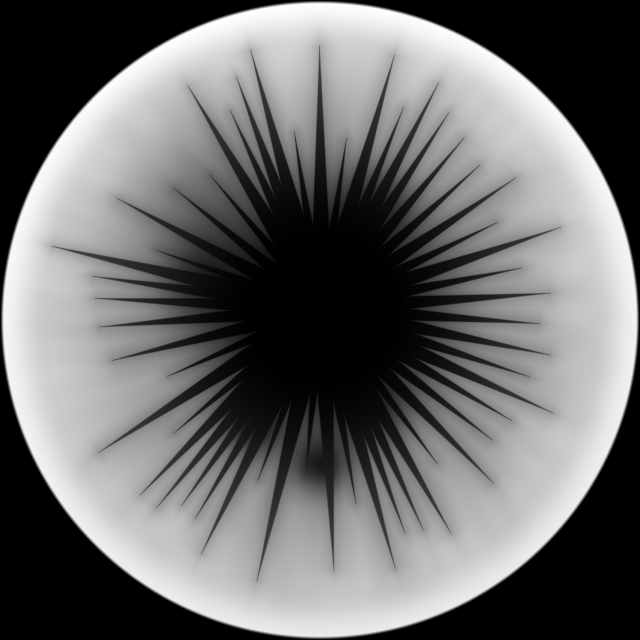
Reproduce this background procedurally as a WebGL 2 fragment shader.

```glsl
#version 300 es
precision highp float;
// A pale glowing disc on black, with a burst of dark tapered spikes at its core.
// Spike angles and lengths come from layered sines of the spike index; soft
// blobs and radial streaks shade the disc, which brightens towards its rim.
uniform vec2 u_resolution;
out vec4 outColor;

const float TAU = 6.2831853;
const float SPIKES = 52.0;
const vec2 CORE = vec2(0.005, 0.036);

// Four neighbouring harmonics, the lowest being "first"
float waves(float t, float first, vec4 amp, vec4 phase) {
    return dot(amp, cos(t * (first + vec4(0.0, 1.0, 2.0, 3.0)) - phase));
}

// Angular drift of a spike away from even spacing, in degrees
float drift(float i) {
    float t = TAU * i / SPIKES;
    return 3.73 + waves(t, 1.0, vec4(5.16, 2.63, 1.19, 0.47), vec4(3.17, 0.82, 2.87, 1.25))
                + waves(t, 5.0, vec4(1.0, 2.11, 0.99, 1.14), vec4(-1.0, 2.89, -0.77, 0.83));
}

// Strength of the long-short alternation between neighbours
float alternation(float i) {
    float t = TAU * i / SPIKES;
    return 0.046 + waves(t, 1.0, vec4(0.015, 0.040, 0.012, 0.058), vec4(3.24, 1.83, 1.0, -0.79))
                 + waves(t, 5.0, vec4(0.008, 0.056, 0.032, 0.036), vec4(-0.3, 2.25, -1.71, 1.85));
}

// Crowded spikes grow longer, sparse ones shorter
float spikeLength(float i) {
    float spread = 0.5 * (drift(i + 1.0) - drift(i - 1.0));
    float side = 1.0 - 2.0 * mod(i, 2.0);
    return 0.714 - 0.029 * spread + side * alternation(i);
}

// Signed distance to a thin wedge leaving the origin
float spikeDistance(vec2 p, float angle, float len, float slope) {
    vec2 dir = vec2(cos(angle), sin(angle));
    float along = dot(p, dir);
    float across = abs(dir.x * p.y - dir.y * p.x);
    float wedge = across - slope * (len - along) + max(along - len, 0.0);
    return max(wedge, -along);
}

// Light left over by a soft round shadow
float shadow(vec2 p, vec2 center, float radius, float strength) {
    vec2 q = (p - center) / radius;
    return 1.0 - strength * exp(-dot(q, q));
}

// Faint streaks that fan out from the core
float streaks(float angle, float dist) {
    float bend = 1.5 * sin(angle * 3.0 + dist * 4.0);
    return 0.5 * sin(angle * 11.0 + bend) + 0.3 * sin(angle * 23.0 - bend * 2.0 + dist * 3.0)
         + 0.2 * sin(angle * 47.0 + bend * 3.0 - dist * 5.0);
}

// Disc brightness before the spikes are laid over it
float discTone(vec2 p, vec2 fromCore) {
    float r = length(p);
    float d = length(fromCore);
    float tone = 0.59 + 0.22 * smoothstep(0.45, 0.95, r) + 0.15 * smoothstep(0.86, 1.0, r);
    tone += 0.05 * smoothstep(0.4, 1.0, r) * dot(p, vec2(-0.15, 0.8));
    float streakFade = smoothstep(0.3, 0.6, d) * (1.0 - smoothstep(0.8, 1.0, r));
    tone += 0.03 * streakFade * streaks(atan(fromCore.y, fromCore.x), d);
    tone *= smoothstep(0.12, 0.56, d);
    tone *= shadow(p, vec2(-0.36, 0.36), 0.22, 0.30);
    tone *= shadow(p, vec2(-0.36, 0.13), 0.13, 0.60);
    tone *= shadow(p, vec2(-0.21, -0.32), 0.10, 0.75);
    tone *= shadow(p, vec2(0.00, -0.45), 0.09, 0.80);
    tone *= shadow(p, vec2(0.15, -0.28), 0.11, 0.60);
    tone *= shadow(p, vec2(0.17, 0.35), 0.11, 0.60);
    return tone;
}

void main() {
    float size = min(u_resolution.x, u_resolution.y);
    vec2 p = (2.0 * gl_FragCoord.xy - u_resolution) / size;
    float pixel = 2.0 / size;
    vec2 fromCore = p - CORE;

    // Nearest spike
    float nearest = 1.0;
    for (float i = 0.0; i < SPIKES; i++) {
        float angle = radians(4.5 + 360.0 * i / SPIKES + drift(i));
        nearest = min(nearest, spikeDistance(fromCore, angle, spikeLength(i), 0.045));
    }

    // Disc with a soft halo hugging the spikes
    float tone = discTone(p, fromCore);
    tone *= 1.0 - 0.2 * exp(-max(nearest, 0.0) / 0.03);

    // Spikes fade to black towards the core
    float body = 0.24 * smoothstep(0.2, 0.85, length(fromCore));
    tone = mix(min(body, tone), tone, smoothstep(-pixel, pixel, nearest));

    // Smooth rim against black
    tone *= 1.0 - smoothstep(0.99 - pixel, 1.0, length(p));
    outColor = vec4(vec3(clamp(tone, 0.0, 1.0)), 1.0);
}
```
